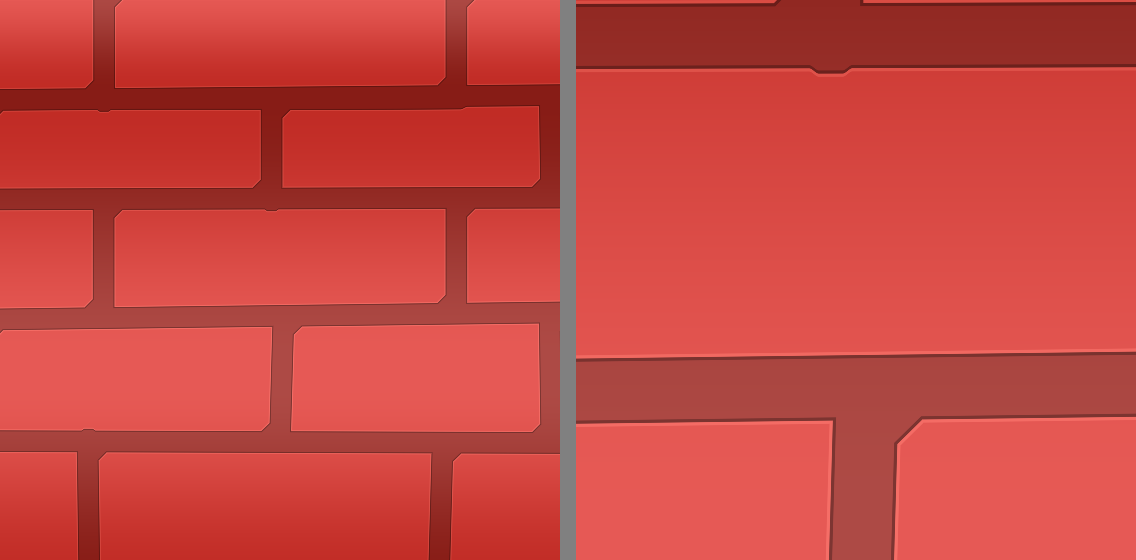
Left: the whole. Right: its middle third, enlarged.
This pattern is drawn by a Shadertoy shader. Its source:

```glsl
// Red brick wall: five courses of unequal height in running bond, with slightly
// tilted beds and leaning joints. Each brick is an intersection of half planes
// with two cut corners; a vertical light ramp tints both brick and mortar.

const int COURSES = 5;
const float HALF_JOINT = 0.0194;
const float CORNER_CUT = 0.0145;
const float LINE_WIDTH = 0.0019;
const float WRAP = 1.01;

// Bed joints from bottom to top: height at the left side, rise across the wall
const vec2 BEDS[6] = vec2[6](
    vec2(-0.040, 0.0), vec2(0.2122, -0.0032), vec2(0.4297, 0.0124),
    vec2(0.6439, 0.0032), vec2(0.8216, 0.0085), vec2(1.021, 0.0));

// Two upright joints per course: position, lean, position, lean
const vec4 UPRIGHTS[5] = vec4[5](
    vec4(0.158, -0.014, 0.787, 0.027),
    vec4(0.503, 0.028, 0.983, -0.014),
    vec4(0.185, 0.0, 0.815, 0.0),
    vec4(0.485, 0.0, 0.983, -0.014),
    vec4(0.186, 0.0, 0.815, 0.0));

float bedHeight(int bed, float x) {
    return BEDS[bed].x + BEDS[bed].y * x;
}

int courseAt(vec2 p) {
    int course = 0;
    for (int bed = 1; bed < COURSES; bed++)
        if (p.y > bedHeight(bed, p.x)) course = bed;
    return course;
}

// Centres of the upright joints to the left and right of p
vec2 uprightsAround(vec2 p, int course) {
    vec4 u = UPRIGHTS[course];
    float rise = p.y - 0.5 * (bedHeight(course, p.x) + bedHeight(course + 1, p.x));
    float a = u.x + u.y * rise;
    float b = u.z + u.w * rise;
    if (p.x < a) return vec2(b - WRAP, a);
    if (p.x < b) return vec2(a, b);
    return vec2(b, a + WRAP);
}

// Small nick in a bed edge, opposite an upright joint
float nick(float x, float center) {
    return 0.0032 * (1.0 - smoothstep(0.007, 0.013, abs(x - center)));
}

// Sagging upper edge that ends in a short step
float sag(float x) {
    return 0.0045 * smoothstep(0.1, 0.8, x) * (1.0 - smoothstep(0.822, 0.835, x));
}

// Distance inside the brick: positive in brick, negative in mortar
float brickDepth(vec2 p) {
    int course = courseAt(p);
    vec2 sides = uprightsAround(p, course);
    float left = p.x - sides.x - HALF_JOINT;
    float right = sides.y - p.x - HALF_JOINT;
    float bottom = p.y - bedHeight(course, p.x) - HALF_JOINT;
    float top = bedHeight(course + 1, p.x) - p.y - HALF_JOINT;

    // Edge wear
    if (course == 2 || course == 3) top -= nick(p.x, UPRIGHTS[course + 1].x);
    if (course == 1) bottom -= nick(p.x, UPRIGHTS[course - 1].x);
    if (course == 3) top -= sag(p.x);

    // Cut corners at upper left and lower right
    float cuts = min(left + top, right + bottom) - CORNER_CUT;
    return min(min(min(left, right), min(bottom, top)), cuts * 0.7071);
}

// Brightness ramp over the height of the wall
float wallLight(float y) {
    float low = smoothstep(-0.04, 0.31, y);
    float middle = 1.0 - smoothstep(0.36, 0.82, y);
    float high = smoothstep(0.84, 1.02, y);
    return low * middle + high;
}

void mainImage(out vec4 fragColor, in vec2 fragCoord) {
    vec2 p = fragCoord / iResolution.xy;
    float soft = 0.5 / iResolution.y;
    float depth = brickDepth(p);
    float light = wallLight(p.y);

    vec3 brick = mix(vec3(0.755, 0.170, 0.145), vec3(0.902, 0.350, 0.332), light);
    vec3 mortar = mix(vec3(0.530, 0.110, 0.085), vec3(0.680, 0.290, 0.270), light);

    // Bright rim inside each brick, dark outline around it
    float rim = 1.0 - smoothstep(LINE_WIDTH - soft, LINE_WIDTH + soft, depth);
    float outline = smoothstep(-LINE_WIDTH - soft, -LINE_WIDTH + soft, depth);
    brick += rim * vec3(0.06, 0.08, 0.07);
    mortar *= mix(1.0, 0.72, outline);

    vec3 color = mix(mortar, brick, smoothstep(-soft, soft, depth));
    fragColor = vec4(color, 1.0);
}
```
